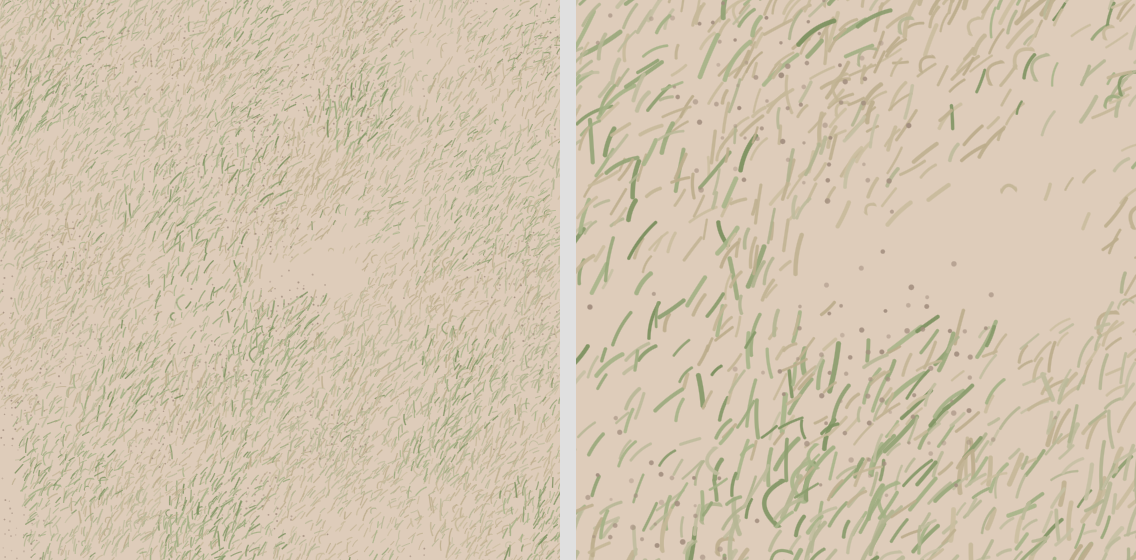
Left: the whole. Right: its middle third, enlarged.
Give the GLSL for this texture, as a Shadertoy shader.

```glsl
// Sparse tufts of short, bent grass strokes on a pale sandy ground.
// Layers of jittered strokes are thinned, tinted and fanned by scattered
// clumps; small brown specks are sprinkled in patches of their own.

const vec3 GROUND = vec3(0.872, 0.801, 0.731);
const vec3 STRAW_LIGHT = vec3(0.80, 0.748, 0.63);
const vec3 STRAW_DARK = vec3(0.73, 0.67, 0.54);
const vec3 SAGE_LIGHT = vec3(0.78, 0.755, 0.645);
const vec3 SAGE_DARK = vec3(0.68, 0.695, 0.55);
const vec3 GREEN_LIGHT = vec3(0.66, 0.71, 0.54);
const vec3 GREEN_DARK = vec3(0.46, 0.55, 0.35);
const vec3 SPECK = vec3(0.64, 0.56, 0.50);

const int LAYERS = 7;
const float STROKE_CELL = 0.0208;    // one candidate stroke per cell
const float STROKE_LENGTH = 0.0185;
const float STROKE_RADIUS = 0.00104;
const float STROKE_OPACITY = 0.91;
const float EDGE_SOFTNESS = 1.25;    // edge ramp in output samples
const float CLUMP_SPACING = 0.16;
const float CLUMP_RADIUS = 0.76;     // in units of the clump spacing
const float MEAN_ANGLE = 0.98;       // radians above the horizontal
const float FAN = 0.85;              // turn from left to right of a clump
const float SPECK_CELL = 0.0125;
const float SPECK_RADIUS = 0.0014;
const float SPECK_CHANCE = 0.46;

vec4 hash4(vec2 p) {
    vec4 n = vec4(dot(p, vec2(127.1, 311.7)), dot(p, vec2(269.5, 183.3)),
                  dot(p, vec2(419.2, 371.9)), dot(p, vec2(83.7, 157.3)));
    return fract(sin(n) * 43758.5453);
}

float valueNoise(vec2 p) {
    vec2 i = floor(p), f = fract(p);
    f = f * f * (3.0 - 2.0 * f);
    float low = mix(hash4(i).x, hash4(i + vec2(1, 0)).x, f.x);
    float high = mix(hash4(i + vec2(0, 1)).x, hash4(i + vec2(1, 1)).x, f.x);
    return mix(low, high, f.y);
}

// Offset from the nearest clump centre (xy) and the clump's cell (zw)
vec4 nearestClump(vec2 p, float seed) {
    vec2 g = p / CLUMP_SPACING + seed * vec2(5.37, 8.61);
    vec2 base = floor(g - 0.5);
    vec4 best = vec4(9.0);
    for (int k = 0; k < 4; k++) {
        vec2 id = base + vec2(k & 1, k >> 1);
        vec2 offset = g - id - 0.5 - 0.7 * (hash4(id + seed).xy - 0.5);
        if (dot(offset, offset) < dot(best.xy, best.xy)) best = vec4(offset, id);
    }
    return best;
}

// Distance to a parabola of given half length, bent downwards at its ends
float bentStroke(vec2 p, float angle, float halfLength, float bend) {
    float c = cos(angle), s = sin(angle);
    vec2 q = vec2(c * p.x + s * p.y, c * p.y - s * p.x);
    float u = clamp(q.x, -halfLength, halfLength);
    float slope = -2.0 * bend * u / halfLength;
    float v = q.y + bend * u * u / halfLength;
    return length(vec2(q.x - u, v / sqrt(1.0 + slope * slope)));
}

float cover(float d, float pixel) {
    return clamp(0.5 - d / (EDGE_SOFTNESS * pixel), 0.0, 1.0);
}

vec3 strokeColor(float kind, float shade) {
    if (kind < 0.45) return mix(STRAW_LIGHT, STRAW_DARK, shade);
    if (kind < 0.79) return mix(SAGE_LIGHT, SAGE_DARK, shade);
    return mix(GREEN_LIGHT, GREEN_DARK, shade * shade);
}

void drawStrokes(inout vec3 color, vec2 p, float seed, float pixel) {
    vec2 shift = seed * vec2(7.37, 3.61);
    vec2 cell = floor(p / STROKE_CELL + shift);
    for (int k = 0; k < 9; k++) {
        vec2 id = cell + vec2(k % 3, k / 3) - 1.0;
        vec4 place = hash4(id + seed * 31.0);
        vec2 center = (id + place.xy - shift) * STROKE_CELL;
        vec2 toPixel = p - center;
        if (dot(toPixel, toPixel) > STROKE_CELL * STROKE_CELL) continue;

        // Clump decides density, tint, size and fan
        vec4 clump = nearestClump(center, seed);
        vec4 trait = hash4(clump.zw + seed * 13.0 + 70.0);
        float density = 1.0 - smoothstep(0.35, 1.0, length(clump.xy) / CLUMP_RADIUS);
        density *= mix(0.65, 1.0, trait.x) * step(trait.y, 0.88);
        density *= smoothstep(0.06, 0.26, valueNoise(center * 8.0 + 4.0));
        if (place.z > density) continue;

        vec4 form = hash4(id + seed * 47.0 + 120.0);
        float clumpSize = mix(0.72, 1.3, trait.w * trait.w);
        float angle = MEAN_ANGLE - FAN * clump.x + 0.35 * clump.y
                    + 0.4 * (trait.w - 0.5) + 0.7 * (form.x - 0.5);
        float size = mix(0.5, 1.3, form.y) * clumpSize;
        float bend = form.z > 0.93 ? 0.7 : 0.25 * (form.z - 0.25);
        float d = bentStroke(toPixel, angle, 0.5 * size * STROKE_LENGTH, bend);
        float radius = STROKE_RADIUS * mix(0.8, 1.25, form.w) * mix(1.0, clumpSize, 0.8);
        vec3 ink = strokeColor(trait.z, place.w);
        color = mix(color, ink, STROKE_OPACITY * cover(d - radius, pixel));
    }
}

void drawSpecks(inout vec3 color, vec2 p, float pixel) {
    vec2 id = floor(p / SPECK_CELL);
    vec4 h = hash4(id + 210.0);
    vec2 center = (id + 0.18 + 0.64 * h.xy) * SPECK_CELL;
    vec4 clump = nearestClump(center, 23.0);
    float present = step(hash4(clump.zw + 300.0).x, SPECK_CHANCE);
    float density = 0.65 * present * (1.0 - smoothstep(0.2, 0.65, length(clump.xy)));
    float radius = SPECK_RADIUS * mix(0.65, 1.2, h.w);
    float ink = cover(length(p - center) - radius, pixel) * step(h.z, density);
    color = mix(color, SPECK, ink * mix(0.4, 1.0, fract(h.w * 7.0)));
}

void mainImage(out vec4 fragColor, in vec2 fragCoord) {
    vec2 p = fragCoord / iResolution.y;
    float pixel = 1.0 / iResolution.y;
    vec3 color = GROUND;
    for (int layer = 0; layer < LAYERS; layer++)
        drawStrokes(color, p, float(layer) + 1.0, pixel);
    drawSpecks(color, p, pixel);
    fragColor = vec4(color, 1.0);
}
```
